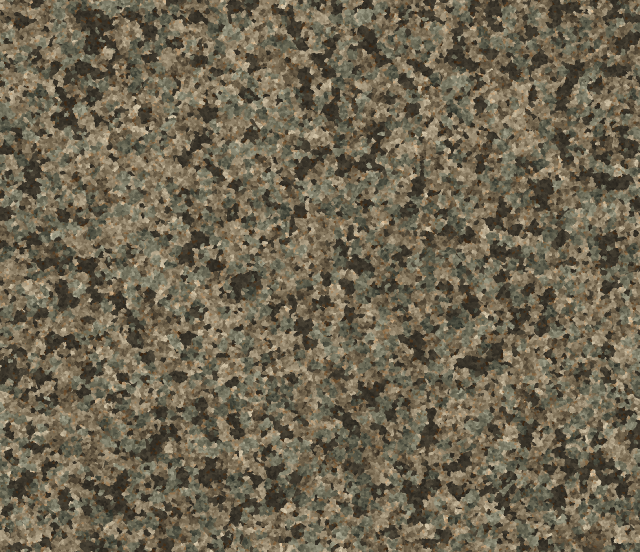
Give the GLSL for this texture, as a WebGL 2 fragment shader.

```glsl
#version 300 es
precision highp float;
precision highp int;
// Polished speckled granite: rounded olive-grey grains, tan and cream seams, black clumps.
// Three sizes of cellular noise are nested: each small grain looks up the large grain
// under its own centre, which gives the minerals ragged, crystalline outlines.

#define GRAIN_COUNT 43.0     // large grains per canvas height
#define CHIP_COUNT 122.0     // small grains per canvas height
#define SPECK_COUNT 250.0    // finest grit per canvas height
#define BLACK_SHARE 0.165
#define GREEN_SHARE 0.45
#define RUST_SHARE 0.07
#define CHIP_CONTRAST 0.27
#define SPECK_CONTRAST 0.17
#define SHADOW vec3(0.17, 0.155, 0.125)
#define MIDTONE vec3(0.45, 0.41, 0.325)
#define CREAM vec3(0.76, 0.72, 0.62)

uniform vec2 u_resolution;
out vec4 fragColor;

struct Cell {
    vec2 centre;   // position of the seed, in cell units
    vec3 random;   // fixed random values of the cell
    float seam;    // 0 on the border with the next cell
};

vec3 hash3(ivec2 cell, int seed) {
    uvec3 v = uvec3(ivec3(cell, seed)) * 1664525u + 1013904223u;
    v.x += v.y * v.z; v.y += v.z * v.x; v.z += v.x * v.y;
    v ^= v >> 16u;
    v.x += v.y * v.z; v.y += v.z * v.x; v.z += v.x * v.y;
    return vec3(v >> 8u) / 16777216.0;
}

Cell cellular(vec2 p, int seed) {
    ivec2 base = ivec2(floor(p));
    Cell cell;
    float nearest = 9.0, second = 9.0;
    for (int y = -1; y <= 1; y++)
    for (int x = -1; x <= 1; x++) {
        ivec2 id = base + ivec2(x, y);
        vec2 centre = vec2(id) + hash3(id, seed).xy;
        float d = distance(p, centre);
        if (d < nearest) {
            second = nearest;
            nearest = d;
            cell.centre = centre;
            cell.random = hash3(id, seed + 17);
        } else {
            second = min(second, d);
        }
    }
    cell.seam = second - nearest;
    return cell;
}

// Slow drift across the slab, roughly -1 to 1
float drift(vec2 p) {
    p += 0.12 * sin(p.yx * 7.3 + vec2(1.0, 4.0));
    return 0.4 * sin(p.x * 5.1 - p.y * 3.7 + 2.6)
         + 0.35 * sin(p.x * 9.4 + p.y * 7.9 + 0.7)
         + 0.25 * sin(p.x * 17.0 - p.y * 21.0 + 4.0);
}

vec3 toneColour(float tone) {
    vec3 low = mix(SHADOW, MIDTONE, clamp((tone - 0.17) / 0.28, -0.3, 1.0));
    return mix(low, CREAM, clamp((tone - 0.45) / 0.31, 0.0, 1.2));
}

vec3 granite(vec2 p) {
    // Nested grains
    vec2 bent = p + 0.0025 * sin(p.yx * 210.0 + 3.0 * sin(p * 83.0));
    Cell speck = cellular(p * SPECK_COUNT, 3);
    Cell chip = cellular(mix(bent, speck.centre / SPECK_COUNT, 0.6) * CHIP_COUNT, 5);
    Cell grain = cellular(mix(bent, chip.centre / CHIP_COUNT, 0.75) * GRAIN_COUNT, 7);
    float slow = drift(p);

    // Mineral classes
    float seam = 1.0 - smoothstep(0.08, 0.24, grain.seam);
    float kind = grain.random.x + 0.05 * slow;
    bool black = kind < BLACK_SHARE && chip.random.y > 0.12;
    black = black || chip.random.y > 0.96 - 0.11 * seam;
    bool green = !black && kind < BLACK_SHARE + GREEN_SHARE && seam < 0.5;

    // Tone of pale minerals, calmer inside the green grains
    float calm = green ? 0.65 : 1.0;
    float tone = 0.475 + 0.025 * slow + 0.05 * seam;
    tone += 0.17 * (grain.random.y - 0.5);
    tone += CHIP_CONTRAST * calm * (chip.random.x - 0.5);
    tone += 0.12 * smoothstep(0.9, 0.97, chip.random.z) * calm;
    if (green) tone -= 0.035;
    if (black) tone = 0.2 + 0.1 * chip.random.x * chip.random.x;
    tone += SPECK_CONTRAST * (black ? 0.45 : 1.0) * (speck.random.x - 0.5);

    // Tint: cool green grains, rust stains along the seams
    vec3 colour = toneColour(tone);
    if (green) colour += vec3(-0.03, 0.004, 0.012);
    else if (!black) colour += vec3(0.014, -0.002, -0.012);
    float rust = step(speck.random.y, RUST_SHARE * (0.5 + seam));
    return colour + rust * vec3(0.05, -0.015, -0.06);
}

void main() {
    // Four samples per pixel smooth the grain edges
    vec3 sum = vec3(0.0);
    for (int i = 0; i < 4; i++) {
        vec2 offset = vec2(i & 1, i >> 1) * 0.5 - 0.25;
        sum += granite((gl_FragCoord.xy + offset) / u_resolution.y);
    }
    fragColor = vec4(clamp(sum * 0.25, 0.0, 1.0), 1.0);
}
```
